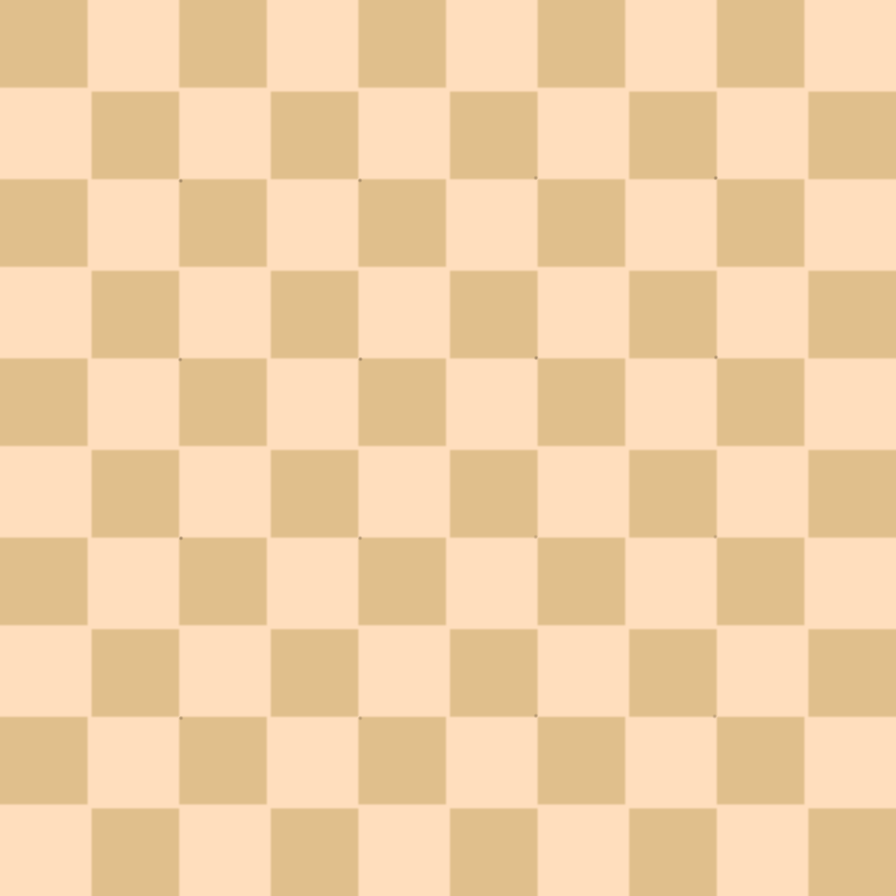
Write a WebGL 2 fragment shader that draws this pattern.

```glsl
#version 300 es
precision highp float;
// Tan and cream checkerboard with fine cream seams and tiny specks at the tile corners.

uniform vec2 u_resolution;
out vec4 fragColor;

const vec3 CREAM = vec3(1.00, 0.87, 0.74);
const vec3 TAN = vec3(0.88, 0.75, 0.55);
const vec3 SPECK = vec3(0.58, 0.48, 0.36);

const float TILES = 5.0;        // each tile holds two tan squares
const float SQUARE = 0.489;     // side of a tan square, in tiles
const float SOFTNESS = 0.010;   // half width of an edge blend, in tiles
const float SPECK_SIZE = 0.008; // radius of a speck, in tiles

float hash(vec2 p) {
  return fract(sin(dot(p, vec2(127.1, 311.7))) * 43758.5453);
}

// Coverage of a square repeated once per tile, wrapping across tile borders.
float repeatedSquare(vec2 p, float center, float side, float blur) {
  vec2 d = abs(fract(p - center + 0.5) - 0.5) - 0.5 * side;
  vec2 cover = 1.0 - smoothstep(-blur, blur, d);
  return cover.x * cover.y;
}

// Faint dots near interior tile corners, leaning right on the left half and left on the right.
float cornerSpecks(vec2 p, float radius, float blur) {
  vec2 corner = round(p);
  vec2 inside = step(0.5, corner) * step(corner, vec2(TILES - 0.5));
  float lean = corner.x < 0.5 * TILES ? 1.0 : -1.0;
  vec2 jitter = vec2(hash(corner), hash(corner + 17.0)) - 0.5;
  vec2 offset = vec2(0.008, 0.006) * lean + 0.008 * jitter;
  float d = length(p - corner - offset) - radius;
  float strength = mix(0.45, 0.85, hash(corner + 5.0));
  return (1.0 - smoothstep(-blur, blur, d)) * strength * inside.x * inside.y;
}

void main() {
  vec2 uv = gl_FragCoord.xy / u_resolution;
  float pixel = TILES / min(u_resolution.x, u_resolution.y);
  float blur = max(SOFTNESS, 0.75 * pixel);

  // Tile space runs down from the top left; the clamp keeps outer edges solid.
  vec2 p = clamp(vec2(uv.x, 1.0 - uv.y) * TILES, blur, TILES - blur);

  // One square sits in each tile's first corner, the other in its last.
  float first = repeatedSquare(p, 0.5 * SQUARE, SQUARE, blur);
  float last = repeatedSquare(p, 1.0 - 0.5 * SQUARE, SQUARE, blur);
  vec3 color = mix(CREAM, TAN, max(first, last));

  color = mix(color, SPECK, cornerSpecks(p, SPECK_SIZE, 0.8 * blur));
  fragColor = vec4(color, 1.0);
}
```
